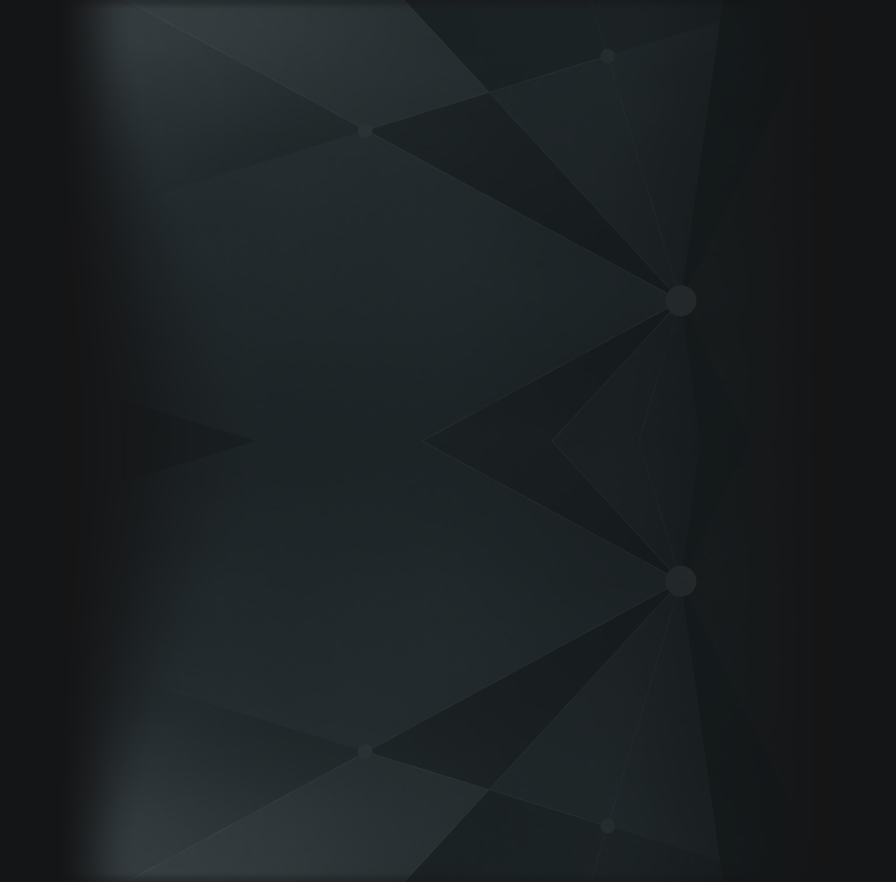
This background is drawn by a Shadertoy shader. Its source:

```glsl
float hash(vec2 p) {
    return fract(sin(dot(p, vec2(127.1, 311.7))) * 43758.5453);
}

float noise(vec2 p) {
    vec2 i = floor(p), f = fract(p);
    f = f * f * (3.0 - 2.0 * f);
    return mix(mix(hash(i), hash(i + vec2(1, 0)), f.x),
               mix(hash(i + vec2(0, 1)), hash(i + vec2(1, 1)), f.x), f.y);
}

// Smooth step across an edge, about one pixel wide
float edge(float d) {
    float px = 0.7 / iResolution.y;
    return smoothstep(-px, px, d);
}

float hairline(float d) {
    return 1.0 - smoothstep(0.0, 0.7 / iResolution.y + 0.0005, abs(d));
}

float disc(vec2 p, vec2 centre, float radius) {
    return edge(radius - length(p - centre));
}

// Signed distance to a ray pair leaving the hub, sloped sideways
float ray(vec2 d, float slope) {
    return (d.x - slope * abs(d.y)) / sqrt(1.0 + slope * slope);
}

void mainImage(out vec4 fragColor, in vec2 fragCoord) {
    vec2 p = fragCoord / iResolution.y;
    vec2 q = vec2(p.x, abs(p.y - 0.5));   // mirrored about the middle
    vec2 hub = vec2(0.772, 0.159);
    vec2 leftNode = vec2(0.414, 0.352);
    vec2 topNode = vec2(0.689, 0.4365);
    vec2 d = q - hub;
    float reach = smoothstep(0.0, 0.42, length(d));
    float upper = edge(d.y);

    // Fan edges around the hub and the bar crossing them
    float outer = ray(d, -1.845);
    float inner = ray(d, -0.92);
    float spoke = ray(d, -0.30);
    float bar = (q.y - leftNode.y - 0.308 * (q.x - leftNode.x)) / 1.046;
    float above = edge(bar);

    // Main wall, dimmer near the middle and beside the left joint
    vec3 col = vec3(0.132, 0.163, 0.174);
    col *= 1.0 - 0.14 * exp(-q.y * q.y * 45.0);
    col *= 1.0 - 0.14 * smoothstep(0.48, 0.74, q.x);
    col *= 1.0 - 0.12 * above * smoothstep(0.10, 0.36, q.x);

    // Facets from left to right, each darkening toward the hub
    vec3 shade = mix(vec3(0.084, 0.102, 0.109), vec3(0.106, 0.132, 0.140), reach);
    shade = mix(shade, vec3(0.137, 0.168, 0.178), above);
    col = mix(col, shade, edge(outer));
    vec3 pane = mix(vec3(0.108, 0.131, 0.139), vec3(0.128, 0.157, 0.167), reach);
    vec3 roof = mix(vec3(0.104, 0.131, 0.139), vec3(0.112, 0.138, 0.146), smoothstep(0.5, 0.8, q.x));
    pane = mix(pane, roof, above);
    pane = mix(vec3(0.104, 0.126, 0.134), pane, upper);
    pane *= 1.0 - 0.18 * smoothstep(0.68, 0.83, q.x);
    col = mix(col, pane, edge(inner));
    col = mix(col, vec3(0.079, 0.098, 0.104), edge(ray(d, 0.14)));
    col = mix(col, vec3(0.089, 0.104, 0.109), edge(ray(d, 0.495)));

    // Corner glow
    vec2 g = (q - vec2(0.17, 0.49)) / vec2(0.27, 0.14);
    col += vec3(0.072, 0.071, 0.072) * exp(-dot(g, g)) * (1.0 - edge(inner));

    // Small dark wedge at the left
    float wedge = edge((0.291 - q.x) * 0.304 - q.y) * edge(q.x - 0.137);
    col *= 1.0 - 0.15 * wedge;

    // Thin seams, broken up along their length
    float seams = hairline(outer) + hairline(inner) + 0.6 * hairline(spoke);
    seams += hairline(bar) * edge(q.x - leftNode.x) * edge(topNode.x - q.x);
    col += 0.040 * min(seams, 1.0) * (0.4 + 0.6 * noise(p * 70.0));

    // Joints
    col = mix(col, vec3(0.166, 0.199, 0.205), disc(q, leftNode, 0.0082));
    col = mix(col, vec3(0.146, 0.175, 0.182), disc(q, topNode, 0.0082));
    col = mix(col, vec3(0.136, 0.156, 0.162), disc(q, hub, 0.0175));

    // Faint mottling with a fine tooth
    float grain = noise(p * vec2(12.0, 24.0)) + 0.8 * noise(p * vec2(190.0, 250.0));
    col *= 0.972 + 0.031 * grain;

    // Fade into the dark sides and the thin outer rim
    float leftEnd = mix(0.30, 0.155, smoothstep(0.0, 0.48, q.y));
    float visible = smoothstep(0.06, leftEnd, q.x);
    visible *= 1.0 - smoothstep(0.80, 0.96, q.x);
    visible *= 1.0 - 0.4 * smoothstep(0.488, 0.5, q.y);
    col = mix(vec3(0.080, 0.081, 0.085), col, visible);

    fragColor = vec4(col, 1.0);
}
```
